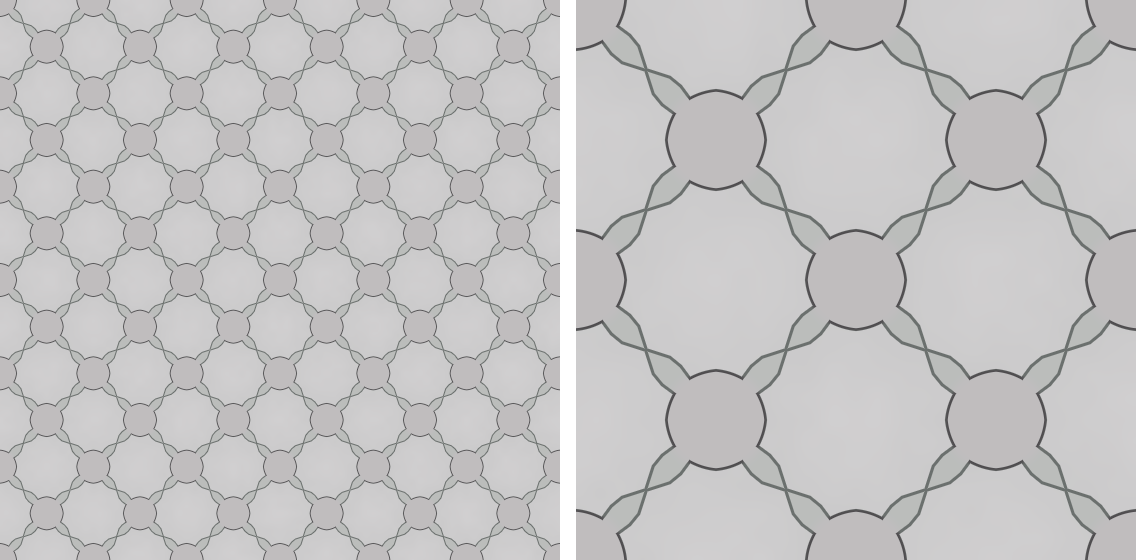
Left, the full canvas; right, a detail of the centre.
Reproduce this pattern procedurally as a Shadertoy shader.

```glsl
const float REPEATS = 6.0;
const float GRAIN_PER_REPEAT = 12.0;
const float SQRT_HALF = 0.70710678;

// Integer hash to 0..1
float hash(ivec2 cell) {
    uint h = uint(cell.x) * 1597334673u ^ uint(cell.y) * 3812015801u;
    h = (h ^ (h >> 15)) * 2246822519u;
    h = (h ^ (h >> 13)) * 3266489917u;
    return float((h ^ (h >> 16)) >> 8) / 16777216.0;
}

float wrappedHash(vec2 cell, float period) {
    return hash(ivec2(mod(cell, period)));
}

// Value noise that repeats after a whole number of cells
float wrappedNoise(vec2 p, float period) {
    vec2 cell = floor(p);
    vec2 f = fract(p);
    f = f * f * (3.0 - 2.0 * f);
    float low = mix(wrappedHash(cell, period), wrappedHash(cell + vec2(1, 0), period), f.x);
    float high = mix(wrappedHash(cell + vec2(0, 1), period), wrappedHash(cell + vec2(1, 1), period), f.x);
    return mix(low, high, f.y);
}

// Offset from the nearest point of a centred square lattice
vec2 nearestOffset(vec2 p) {
    vec2 middle = fract(p) - 0.5;
    vec2 corner = fract(p + 0.5) - 0.5;
    return dot(middle, middle) < dot(corner, corner) ? middle : corner;
}

// Reflects into one eighth of the plane, between the y axis and the diagonal
vec2 foldEighth(vec2 p) {
    p = abs(p);
    return p.x > p.y ? p.yx : p;
}

// Signed distance to the line through a and b, positive on its left
float lineSide(vec2 p, vec2 a, vec2 b) {
    vec2 along = normalize(b - a);
    return dot(p - a, vec2(-along.y, along.x));
}

// Disc of flattened arcs with faint points on the axes
float discDistance(vec2 folded) {
    return length(folded - vec2(-0.0223, -0.0618)) - 0.24;
}

// Leaf along the diagonal: widening base, shoulder, straight taper
float petalDistance(vec2 folded) {
    vec2 p = vec2(folded.x + folded.y, folded.y - folded.x) * SQRT_HALF;
    vec2 base = vec2(0.165, 0.038);
    vec2 belly = vec2(0.225, 0.047);
    vec2 shoulder = vec2(0.275, 0.042);
    vec2 tip = vec2(0.357, 0.0);
    return max(lineSide(p, base, belly),
               max(lineSide(p, belly, shoulder), lineSide(p, shoulder, tip)));
}

float fillCoverage(float distance, float pixel) {
    return clamp(0.5 - distance / pixel, 0.0, 1.0);
}

float strokeCoverage(float distance, float width, float pixel) {
    return fillCoverage(abs(distance) - 0.5 * width, pixel);
}

// Pale tile with a soft glow at its centre
vec3 tileColour(vec2 p, float grain) {
    float radius = length(nearestOffset(p + vec2(0.5, 0.0)));
    float glow = 1.0 - smoothstep(0.0, 0.42, radius);
    return mix(vec3(0.795, 0.792, 0.795), vec3(0.815, 0.809, 0.813), glow)
         + 0.008 * (grain - 0.5);
}

void mainImage(out vec4 fragColor, in vec2 fragCoord) {
    vec2 p = fragCoord / iResolution.xy * REPEATS;
    float pixel = REPEATS / min(iResolution.x, iResolution.y);
    vec2 offset = nearestOffset(p);
    vec2 folded = foldEighth(offset);
    float disc = discDistance(folded);
    float petal = petalDistance(folded);
    float shape = min(disc, petal);
    float grain = wrappedNoise(p * GRAIN_PER_REPEAT, REPEATS * GRAIN_PER_REPEAT);

    // Fill shifts from the warm disc to the cooler petals
    float petalBlend = smoothstep(0.165, 0.21, length(offset));
    vec3 fill = mix(vec3(0.751, 0.742, 0.746), vec3(0.733, 0.741, 0.735), petalBlend);
    vec3 colour = mix(tileColour(p, grain), fill, fillCoverage(shape, pixel));

    // Dark outline on the disc, softer and wider on the petals
    float onPetal = smoothstep(0.172, 0.19, length(offset));
    vec3 ink = mix(vec3(0.31, 0.30, 0.31), vec3(0.42, 0.44, 0.43), onPetal);
    float width = mix(0.0095, 0.0110, onPetal);
    colour = mix(colour, ink, strokeCoverage(shape, width, pixel));

    fragColor = vec4(colour, 1.0);
}
```
